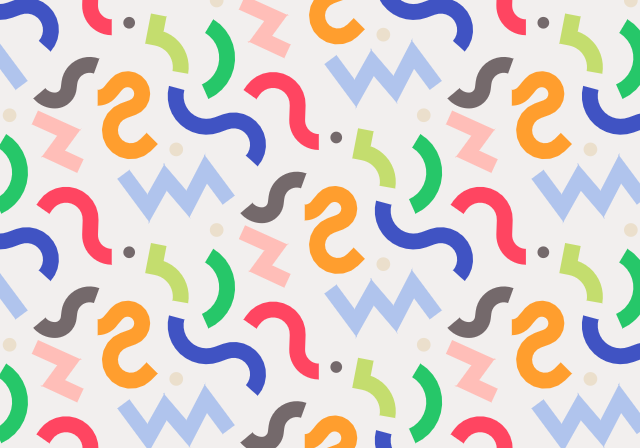
Reproduce this pattern procedurally as a Shadertoy shader.

```glsl
// Half-drop confetti pattern: curled ribbons, zigzags and dots in bright flat colours on off-white.
#define SPAN 768.0                  // design units across the canvas
#define TILE vec2(497.0, 275.4)     // repeat size; a second copy sits at its centre
#define STROKE 9.5                  // half width of the ribbons
#define ZIG_STROKE 9.1              // half width of the zigzags
#define STEPS 12                    // chords per ribbon arc
#define REACH 150.0                 // no shape extends further than this
#define PAPER vec3(0.950, 0.937, 0.932)
#define ORANGE vec3(1.0, 0.62, 0.18)
#define BLUE vec3(0.25, 0.325, 0.765)
#define RED vec3(1.0, 0.27, 0.38)
#define GREY vec3(0.455, 0.41, 0.42)

vec2 polar(float angle) { return vec2(cos(angle), sin(angle)); }

// Moves p by whole repeats so that it lies nearest to the given centre.
vec2 tileAround(vec2 p, vec2 centre) {
    vec2 v = p - centre;
    vec2 a = v - TILE * round(v / TILE);
    vec2 w = v - 0.5 * TILE;
    vec2 b = w - TILE * round(w / TILE);
    return centre + (dot(a, a) < dot(b, b) ? a : b);
}

// Square-ended stroke walked from a start point; each piece is (length, turn in degrees).
float ribbon(vec2 p, vec2 start, float degrees, vec2 pieces[6]) {
    if (distance(p, start) > REACH) return REACH;
    float heading = radians(degrees), best = 1e4;
    vec2 pos = start, startDir = polar(heading);
    int count = 0, nearest = 0;
    for (int i = 0; i < 6; i++) {
        if (pieces[i].x == 0.0) continue;
        float stride = pieces[i].x / float(STEPS);
        float turn = radians(pieces[i].y) / float(STEPS);
        for (int j = 0; j < STEPS; j++) {
            vec2 dir = polar(heading + 0.5 * turn);
            float along = clamp(dot(p - pos, dir), 0.0, stride);
            float d = distance(p, pos + dir * along);
            if (d < best) { best = d; nearest = count; }
            pos += dir * stride;
            heading += turn;
            count++;
        }
    }
    float cap = -REACH;
    if (nearest == 0) cap = dot(start - p, startDir);
    else if (nearest == count - 1) cap = dot(p - pos, polar(heading));
    return max(best - STROKE, cap);
}

// Ribbon of up to three pieces.
float shortRibbon(vec2 p, vec2 start, float degrees, vec2 a, vec2 b, vec2 c) {
    return ribbon(p, start, degrees, vec2[6](a, b, c, vec2(0), vec2(0), vec2(0)));
}

// Mitred polyline: every segment is cut along the bisectors at its corners.
float zigzag(vec2 p, vec2 pts[6], int count) {
    float d = 1e4;
    for (int i = 0; i < count - 1; i++) {
        vec2 a = pts[i], b = pts[i + 1];
        vec2 dir = normalize(b - a), cutA = dir, cutB = dir;
        float lapA = 0.0, lapB = 0.0;   // small overlap hides the seams
        if (i > 0) { cutA = normalize(dir + normalize(a - pts[i - 1])); lapA = 0.7; }
        if (i < count - 2) { cutB = normalize(dir + normalize(pts[i + 2] - b)); lapB = 0.7; }
        float side = abs(dot(p - a, vec2(-dir.y, dir.x))) - ZIG_STROKE;
        float ends = max(dot(a - p, cutA) - lapA, dot(p - b, cutB) - lapB);
        d = min(d, max(side, ends));
    }
    return d;
}

float dotShape(vec2 p, vec2 centre, float radius) {
    return distance(tileAround(p, centre), centre) - radius;
}

void paint(inout vec3 colour, vec3 ink, float d) {
    float pixel = SPAN / iResolution.x;
    colour = mix(colour, ink, clamp(0.5 - d / pixel, 0.0, 1.0));
}

void mainImage(out vec4 fragColor, in vec2 fragCoord) {
    // Design space runs downwards from the top left.
    vec2 p = vec2(fragCoord.x, iResolution.y - fragCoord.y) * SPAN / iResolution.x;
    vec3 colour = PAPER;
    vec2 q;

    // Zigzags
    q = tileAround(p, vec2(460, 88));
    paint(colour, vec3(0.69, 0.77, 0.93), zigzag(q, vec2[6](vec2(396.5, 71.5), vec2(426.5, 112),
        vec2(447, 75.5), vec2(474, 107), vec2(495.5, 65.5), vec2(523, 102.5)), 6));
    q = tileAround(p, vec2(318, 308));
    paint(colour, vec3(1.0, 0.745, 0.72), zigzag(q, vec2[6](vec2(290.3, 278.6), vec2(331, 297),
        vec2(312.7, 322), vec2(345, 337), vec2(0), vec2(0)), 4));

    // Curled ribbons
    q = tileAround(p, vec2(402, 277));
    paint(colour, ORANGE, ribbon(q, vec2(365.7, 255), 0.0, vec2[6](vec2(16.9, -50), vec2(11.9, 0),
        vec2(64, 210), vec2(11.4, 0), vec2(89.3, -205), vec2(11.3, 0))));
    q = tileAround(p, vec2(329, 238));
    paint(colour, GREY, ribbon(q, vec2(295.7, 249.6), 50.0, vec2[6](vec2(21.3, -50),
        vec2(24.1, -83), vec2(6.7, 0), vec2(44, 103), vec2(0), vec2(0))));
    q = tileAround(p, vec2(338, 133));
    paint(colour, RED, ribbon(q, vec2(300, 113.5), -55.0, vec2[6](vec2(6, 0),
        vec2(75.7, 147), vec2(17, 0), vec2(41.7, -92), vec2(0), vec2(0))));
    q = tileAround(p, vec2(261, 151));
    paint(colour, BLUE, shortRibbon(q, vec2(212, 105.5), 105.0, vec2(80.7, -125), vec2(10.7, 0), vec2(77.2, 152)));

    // Green arc and forked lime stroke
    q = tileAround(p, vec2(510, 208));
    paint(colour, vec3(0.15, 0.78, 0.41), shortRibbon(q, vec2(499.5, 169), 31.0, vec2(96.9, 125), vec2(0), vec2(0)));
    q = tileAround(p, vec2(201, 52));
    float stem = shortRibbon(q, vec2(190.5, 18), 101.0, vec2(34, 0), vec2(0), vec2(0));
    float hook = shortRibbon(q, vec2(176, 43), 11.0, vec2(12, 0), vec2(55.9, 89), vec2(0));
    paint(colour, vec3(0.77, 0.865, 0.43), min(stem, hook));

    // Dots
    paint(colour, GREY, dotShape(p, vec2(403.5, 165), 7.0));
    float pale = min(dotShape(p, vec2(260, 276), 8.2), dotShape(p, vec2(460, 317), 8.2));
    paint(colour, vec3(0.92, 0.875, 0.80), pale);

    fragColor = vec4(colour, 1.0);
}
```
